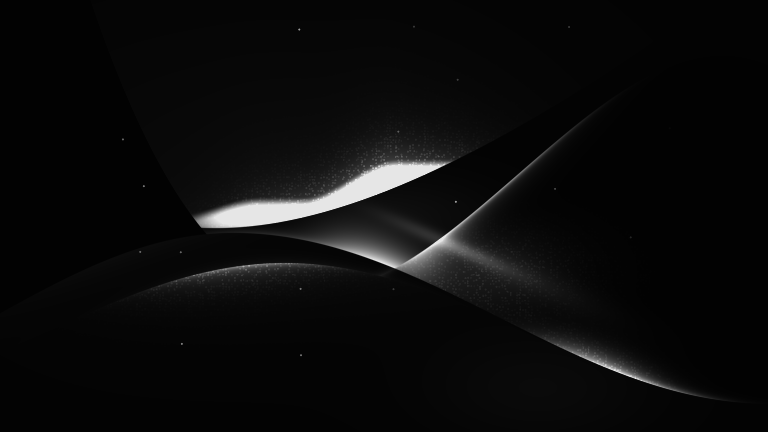
Give the GLSL for this background, as a Shadertoy shader.

```glsl
float hash(vec2 p) {
    return fract(sin(dot(p, vec2(127.1, 311.7))) * 43758.545);
}

float bell(float x, float center, float width) {
    float t = (x - center) / width;
    return exp(-t * t);
}

// One-sided falloff from an edge
float fade(float d, float size) {
    return exp(-max(d, 0.0) / size);
}

float edge(float d) {
    float w = 0.8 / iResolution.y;
    return smoothstep(-w, w, d);
}

// Cellular specks: one jittered dot per cell, kept with a given chance
float specks(vec2 p, float scale, float radius, float chance) {
    vec2 cell = floor(p * scale);
    vec2 jitter = 0.25 + 0.5 * vec2(hash(cell), hash(cell + 17.3));
    float d = length(p * scale - cell - jitter) / scale;
    float kept = step(hash(cell + 41.9), chance);
    return kept * smoothstep(radius, radius * 0.3, d) * (0.3 + 0.7 * hash(cell + 5.7));
}

// Curves that bound the folded sheets
float bowl(float x) {
    float u = x - 0.5;
    return 0.472 + u * u * (u > 0.0 ? 0.7 / (1.0 + 0.66 * u) : 0.5);
}

float upperArch(float x) {
    float u = x - 0.54;
    return 0.263 + 0.198 * cos(u * (u > 0.0 ? 2.534 : 2.8));
}

float lowerArch(float x) {
    return 0.228 + 0.163 * cos((x - 0.66) * 2.805);
}

float sweep(float x) {
    float u = x - 1.2;
    return 0.597 + 0.87 * u - 1.3 * u * u * u;
}

void mainImage(out vec4 fragColor, in vec2 fragCoord) {
    vec2 p = fragCoord / iResolution.y;
    float x = p.x, y = p.y;

    float overBowl = y - bowl(x);
    float overArch = y - upperArch(x);
    float underLower = lowerArch(x) - y;
    float underSweep = (sweep(x) - y) * 0.75;
    float dust = specks(p, 150.0, 0.0035, 0.45) + specks(p + 3.1, 90.0, 0.003, 0.3);

    // Sky with a white flare resting on the bowl
    float crest = 0.487 + 0.042 * smoothstep(0.4, 0.6, x) + 0.088 * smoothstep(0.7, 0.92, x);
    float overCrest = y - crest;
    float flare = smoothstep(0.016, -0.012, overCrest) * smoothstep(0.37, 0.53, x);
    flare *= 1.0 - 0.35 * fade(overBowl, 0.012) * bell(x, 0.48, 0.12);
    float halo = fade(overCrest, 0.038) * bell(x, 0.86, 0.24);
    float sky = 0.012 + 0.018 * bell(x, 0.55, 0.7) * bell(y, 0.6, 0.4);
    sky += 0.045 * fade(overCrest, 0.13) * bell(x, 0.8, 0.4);
    sky += halo * (0.24 + 0.35 * dust) + 0.95 * flare;

    // Sheet between bowl and arch, lit along the arch
    float sheet = 0.012 + 0.05 * fade(-overBowl, 0.06) * bell(x, 0.1, 0.22);
    sheet += 0.035 * bell(x, 0.95, 0.2) * bell(y, 0.5, 0.09);
    sheet += 0.9 * fade(overArch, 0.033) * bell(x, 0.89, 0.13);
    sheet += 0.15 * fade(overArch, 0.01) * bell(x, 0.65, 0.2);
    float leftBeam = abs(y - 0.43 - 0.38 * (x - 0.29));
    sheet += 0.17 * fade(leftBeam, 0.014) * bell(x, 0.32, 0.1);
    sheet += 0.04 * fade(leftBeam, 0.04) * bell(x, 0.2, 0.2);

    // Sheet to the right of the sweep
    float wing = 0.008 + 0.09 * bell(x, 1.08, 0.2) * bell(y, 0.37, 0.1);
    wing += 0.6 * fade(underSweep, 0.035) * bell(x, 0.98, 0.085);
    wing += 0.14 * fade(underSweep, 0.02) * bell(x, 1.15, 0.18);
    wing += 0.65 * fade(underSweep, 0.0035) * bell(x, 1.12, 0.17);
    float rim = fade(overArch, 0.022) * bell(x, 1.4, 0.12);
    wing += rim * (0.65 + 0.25 * dust);
    wing += 0.5 * fade(overArch, 0.006) * bell(x, 1.5, 0.14);
    wing += 0.08 * dust * bell(x, 1.1, 0.2) * bell(y, 0.36, 0.09);

    // Soft beam crossing the sweep
    float beam = y - 0.498 + 0.43 * (x - 0.893);
    float beamGlow = bell(beam, 0.0, 0.018) * bell(x, 1.03, 0.13);
    sheet += 0.15 * beamGlow;
    wing += 0.25 * beamGlow + 0.05 * bell(beam, 0.0, 0.04) * bell(x, 1.2, 0.2);

    // Dark band between the arches
    float band = 0.016 + 0.03 * bell(x, 0.3, 0.25) * fade(-overArch, 0.04);
    band += 0.05 * fade(-underLower, 0.012) * bell(x, 0.65, 0.3);
    band += 0.07 * fade(abs(underSweep), 0.006) * bell(x, 0.88, 0.07);

    // Ground under the lower arch
    float lit = fade(underLower, 0.028) * bell(x, 0.56, 0.18);
    float ground = 0.012 + lit * (0.22 + 0.25 * dust);
    ground += 0.35 * fade(underLower, 0.005) * bell(x, 0.58, 0.16);
    ground += 0.025 * bell(x, 0.65, 0.4) * fade(underLower, 0.12);
    ground += 0.025 * bell(x, 1.25, 0.25) * bell(y, 0.1, 0.12);

    // Stack the sheets from back to front
    float light = mix(sheet, sky, edge(overBowl));
    light = mix(light, wing, edge(underSweep));
    light = mix(band, light, edge(overArch));
    light = mix(light, ground, edge(underLower));

    // Sparse bright stars
    light += 0.6 * specks(p, 8.0, 0.0035, 0.16) * smoothstep(1.6, 1.2, x);

    fragColor = vec4(vec3(clamp(light, 0.0, 0.9)), 1.0);
}
```
